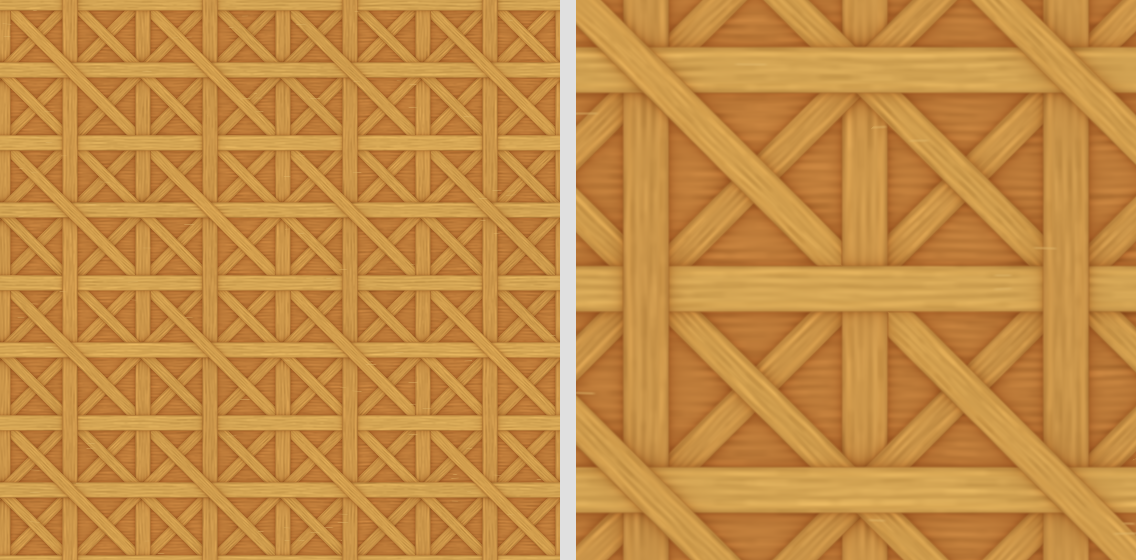
Left: the whole. Right: its middle third, enlarged.
Give the GLSL for this pattern, as a three.js fragment shader.

```glsl
// Woven wooden lattice: upright, level and diagonal slats over a darker panel,
// four repeats each way. Slats are distance bands laid bottom to top with soft
// shadows; grain is layered sines and cellular fibres, all wrapping.
varying vec2 vUv;

const float TAU = 6.2831853;
const float REPEATS = 4.0;
const float MAIN = 0.5;         // centre of the main slats within a repeat
const float SIDE = 0.021;       // centre of the side slats within a repeat
const float WIDE = 0.055;       // half widths, in repeats
const float LONG_DIAGONAL = 0.043;
const float THIN = 0.039;
const float SOFT = 0.004;

float hash(vec2 p) {
  return fract(sin(dot(p, vec2(127.1, 311.7))) * 4375.85);
}

// Distance to the nearest whole number.
float toLine(float c) {
  return abs(fract(c + 0.5) - 0.5);
}

// Short fibres, one per cell, from -0.5 to 0.5; alternate rows are staggered.
float fibres(vec2 g, vec2 count) {
  vec2 q = g * count;
  q.x += 0.5 * mod(floor(q.y), 2.0);
  vec2 id = mod(floor(q), count);
  vec2 f = abs(fract(q) - 0.5);
  return (hash(id) - 0.5) * smoothstep(0.5, 0.25, f.x) * smoothstep(0.5, 0.2, f.y);
}

// Fibres running along g.x; whole frequencies give a period of 1 both ways.
float grain(vec2 g, float seed) {
  float sum = 0.0;
  for (int i = 0; i < 5; i++) {
    float k = float(i);
    float bend = sin(TAU * (2.0 + k) * g.x + seed + 1.7 * k);
    float fade = 0.6 + 0.4 * sin(TAU * (5.0 + 4.0 * k) * g.x + 2.3 * k + seed);
    float weight = 0.5 + 0.3 * k;
    sum += weight * fade * sin(TAU * (70.0 + 29.0 * k) * g.y + 1.2 * bend + seed * (k + 1.0));
  }
  return sum / 5.0 + 0.9 * fibres(g, vec2(40.0, 170.0));
}

vec3 wood(vec3 tint, vec2 g, float seed) {
  float tone = 0.02 * (hash(vec2(seed, 3.0)) - 0.5);
  return tint * (1.0 + tone + grain(g, seed) * vec3(0.075, 0.095, 0.14));
}

// Lays slats centred on whole values of c over the colour below.
vec3 slats(vec3 below, float c, float halfWidth, float scale, vec2 g, vec3 tint, float kind) {
  float id = mod(floor(c + 0.5), REPEATS);
  float d = toLine(c) * scale - halfWidth;
  float outer = max(d, 0.0);
  float shadow = 0.4 * exp(-outer * 38.0) + 0.6 * exp(-outer * 120.0);
  below *= mix(vec3(1.0), vec3(0.86, 0.75, 0.63), shadow);
  vec3 top = wood(tint, g, id * 1.9 + kind * 7.3);
  float inner = min(d, 0.0);
  top *= 1.0 - vec3(0.14, 0.21, 0.28) * exp(inner * 190.0);
  top *= 1.0 + 0.04 * smoothstep(0.012, 0.0, abs(d + 0.017));
  return mix(below, top, smoothstep(SOFT, -SOFT, d));
}

// Sparse pale scratches, one possible stroke per cell, gathered in patches.
float scratches(vec2 uv) {
  vec2 count = vec2(40.0, 128.0);
  vec2 id = mod(floor(uv * count), count);
  vec2 f = fract(uv * count) - 0.5;
  float patches = sin(TAU * (2.0 * uv.x + uv.y) + 1.0) * sin(TAU * (3.0 * uv.y - uv.x));
  float present = step(0.99 - 0.07 * max(patches, 0.0), hash(id));
  float slope = 0.5 * (hash(id + 17.0) - 0.5);
  float middle = 0.4 * (hash(id + 41.0) - 0.5);
  float stroke = smoothstep(0.18, 0.0, abs(f.y - middle - slope * f.x));
  float reach = 0.2 + 0.25 * hash(id + 73.0);
  return present * stroke * smoothstep(reach, reach - 0.15, abs(f.x));
}

void main() {
  vec2 uv = vec2(vUv.x, 1.0 - vUv.y);  // y runs downwards
  vec2 p = uv * REPEATS;
  float falling = p.x - p.y;
  float rising = p.x + p.y - SIDE;
  vec2 alongFall = vec2(uv.x + uv.y, uv.x - uv.y);
  vec2 alongRise = alongFall.yx;
  float diagonal = sqrt(0.5);

  vec3 panelTint = vec3(0.770, 0.510, 0.240);
  vec3 levelTint = vec3(0.830, 0.645, 0.327);
  vec3 uprightTint = vec3(0.798, 0.588, 0.290);
  vec3 fallTint = vec3(0.810, 0.610, 0.298);
  vec3 riseTint = vec3(0.793, 0.582, 0.283);

  // Panel, lowest diagonal and side uprights
  vec3 color = wood(panelTint, uv, 0.0);
  color = slats(color, rising, THIN, diagonal, alongRise, riseTint, 1.0);
  color = slats(color, p.x - SIDE, WIDE, 1.0, uv.yx, uprightTint, 4.0);

  // Short diagonals cross the side uprights, then the remaining slats
  color = slats(color, rising - 0.5, THIN, diagonal, alongRise, riseTint, 2.0);
  color = slats(color, falling - 0.5, THIN, diagonal, alongFall, fallTint, 3.0);
  color = slats(color, p.y - SIDE, WIDE, 1.0, uv, levelTint, 5.0);
  color = slats(color, p.x - MAIN, WIDE, 1.0, uv.yx, uprightTint, 6.0);
  color = slats(color, p.y - MAIN, WIDE, 1.0, uv, levelTint, 7.0);

  // Long diagonal: over the main crossing, tucked under the side slats
  float gap = min(toLine(p.x - SIDE), toLine(p.y - SIDE)) - WIDE;
  vec3 tucked = fallTint * (1.0 - vec3(0.12, 0.20, 0.29) * exp(-max(gap, 0.0) * 75.0));
  vec3 over = slats(color, falling, LONG_DIAGONAL, diagonal, alongFall, tucked, 8.0);
  color = mix(color, over, smoothstep(-SOFT, SOFT, gap));

  // Wear: slow tonal drift and scratches
  float drift = sin(TAU * (uv.x + 2.0 * uv.y)) + sin(TAU * (3.0 * uv.x - uv.y) + 2.0);
  color *= 1.0 + 0.004 * drift;
  color = mix(color, vec3(0.88, 0.72, 0.42), 0.45 * scratches(uv));
  gl_FragColor = vec4(color, 1.0);
}
```
